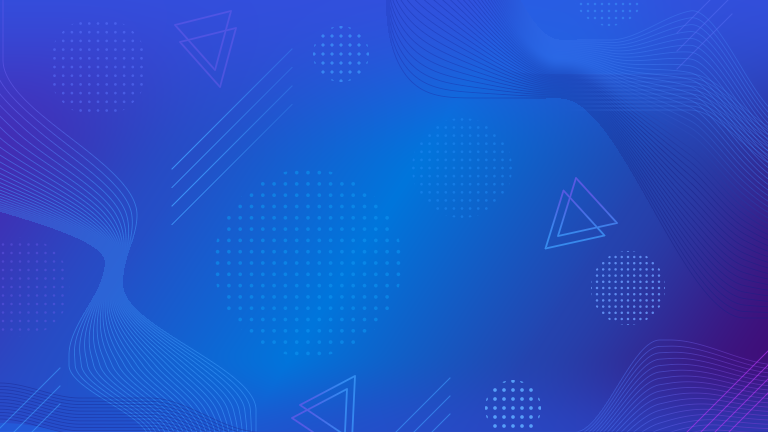
Write a Shadertoy shader that draws this background.

```glsl
// Blue and violet gradient with line ribbons, dotted discs, triangles and slanted strokes.

// The canvas is 4.32 units high, with y running down from the top edge.
const float HEIGHT = 4.32;

float pixelSize() { return HEIGHT / iResolution.y; }

float cover(float dist) { return clamp(0.5 - dist / pixelSize(), 0.0, 1.0); }

float segment(vec2 p, vec2 a, vec2 b) {
    vec2 ab = b - a;
    return length(p - a - ab * clamp(dot(p - a, ab) / dot(ab, ab), 0.0, 1.0));
}

float triangle(vec2 p, vec2 a, vec2 b, vec2 c) {
    return cover(min(segment(p, a, b), min(segment(p, b, c), segment(p, c, a))) - 0.009);
}

// Pair of equal triangles, the second one shifted
float trianglePair(vec2 p, vec2 a, vec2 b, vec2 c, vec2 shift) {
    return max(triangle(p, a, b, c), triangle(p - shift, a, b, c));
}

// Grid of dots cut off by a disc
float dots(vec2 p, vec2 center, float radius, float gap, float dotRadius) {
    vec2 q = p - center;
    return cover(length(q - round(q / gap) * gap) - dotRadius) * cover(length(q) - radius);
}

// Parallel strokes rising to the right, stacked downwards
float strokes(vec2 p, vec2 low, float len, float gap, int count) {
    float sum = 0.0;
    for (int i = 0; i < count; i++) {
        vec2 start = low + vec2(0.0, gap * float(i));
        sum = max(sum, cover(segment(p, start, start + vec2(len, -len)) - 0.005));
    }
    return sum;
}

// Lines spread evenly between two bounding curves
float ribbon(float v, float lo, float hi, float count) {
    float u = (v - lo) / (hi - lo) * count;
    float slope = max(length(vec2(dFdx(u), dFdy(u))) / pixelSize(), 0.001);
    float line = cover(abs(fract(u + 0.5) - 0.5) / slope - 0.004);
    line = mix(line, 0.5, smoothstep(0.3, 0.7, slope * pixelSize()));
    return line * step(-0.3, u) * step(u, count + 0.3);
}

// Steep start that levels off at one
float shoulder(float x, float start, float span) {
    float t = 1.0 - clamp((x - start) / span, 0.0, 1.0);
    return sqrt(1.0 - t * t * t * t);
}

vec3 backdrop(vec2 p) {
    float t = dot(p - vec2(4.0, 1.9), vec2(0.84, 0.546));
    vec3 azure = vec3(0.0, 0.46, 0.86);
    vec3 left = mix(azure, vec3(0.14, 0.31, 0.78), clamp(-t / 1.9, 0.0, 1.0));
    left = mix(left, vec3(0.27, 0.16, 0.69), smoothstep(1.7, 3.9, -t));
    vec3 right = mix(azure, vec3(0.14, 0.27, 0.69), clamp(t / 2.0, 0.0, 1.0));
    right = mix(right, vec3(0.25, 0.05, 0.47), smoothstep(1.8, 4.2, t));
    vec3 col = t < 0.0 ? left : right;
    col = mix(col, vec3(0.20, 0.31, 0.87), 0.95 * (1.0 - smoothstep(-0.2, 1.75, p.y)));
    return mix(col, vec3(0.16, 0.29, 0.80), 0.7 * smoothstep(3.5, 4.4, p.y));
}

void mainImage(out vec4 fragColor, in vec2 fragCoord) {
    vec2 p = vec2(fragCoord.x, iResolution.y - fragCoord.y) * pixelSize();
    float x = p.x, y = p.y;
    vec3 col = backdrop(p);
    vec3 sky = vec3(0.25, 0.62, 1.0), violet = vec3(0.42, 0.36, 0.93), navy = vec3(0.09, 0.12, 0.52);

    // Left ribbon, pinched in the middle
    float inner = 1.05 - 3.2 * (1.0 - smoothstep(1.3, 2.62, y)) - 0.36 * smoothstep(2.62, 3.55, y) + 0.8 * smoothstep(3.65, 4.4, y);
    float outer = 0.03 + 1.34 * smoothstep(0.6, 2.15, y) - 0.14 * smoothstep(2.15, 2.8, y) + 1.33 * smoothstep(2.85, 4.1, y);
    col = mix(col, mix(violet, sky, smoothstep(0.6, 2.2, y)), 0.55 * ribbon(x, inner, outer, 24.0));

    // Upper right ribbon with a soft fill, and its dense fold
    float top = 0.4 - 3.0 * (1.0 - smoothstep(3.86, 5.6, x)) - 0.3 * smoothstep(6.1, 7.0, x) + 1.1 * smoothstep(6.9, 7.9, x);
    float base = 0.98 * shoulder(x, 3.86, 1.0) + 2.2 * smoothstep(5.6, 7.45, x);
    float depth = (y - top) / (base - top);
    float foldTop = 0.74 * shoulder(x, 4.65, 1.0) + 0.6 * smoothstep(6.9, 7.9, x);
    float fill = cover(y - foldTop) * smoothstep(4.65, 5.3, x) * (1.0 - smoothstep(5.6, 7.2, x));
    col = mix(col, vec3(0.13, 0.41, 0.91), 0.5 * fill);
    vec3 tint = mix(vec3(0.25, 0.48, 0.95), navy, smoothstep(0.3, 0.65, depth));
    tint = mix(vec3(0.10, 0.20, 0.68), tint, smoothstep(4.8, 5.6, x));
    col = mix(col, tint, 0.5 * step(3.86, x) * ribbon(y, top, base, 38.0));
    float fold = ribbon(y, foldTop, foldTop + 0.36, 9.0) * smoothstep(5.6, 6.2, x);
    col = mix(col, vec3(0.25, 0.5, 0.95), 0.4 * fold);

    // Lower right dome
    float dome = 4.32 - 0.92 * smoothstep(5.75, 6.6, x) + 0.25 * smoothstep(6.7, 7.8, x);
    float domeBase = 4.9 - 0.4 * smoothstep(5.9, 7.2, x);
    col = mix(col, mix(vec3(0.3, 0.47, 0.97), vec3(0.48, 0.24, 0.82), smoothstep(6.0, 7.6, x)), 0.5 * ribbon(y, dome, domeBase, 20.0));

    // Lower left wave and corner mound
    float wave = 3.83 + 0.15 * smoothstep(0.0, 0.8, x) + 0.34 * smoothstep(1.5, 2.6, x);
    col = mix(col, navy, 0.4 * ribbon(y, wave, wave + 0.36, 11.0));
    col = mix(col, vec3(0.12, 0.4, 0.9), 0.5 * cover(4.23 + 0.25 * x * x - y));

    // Dotted discs
    col = mix(col, vec3(0.36, 0.46, 1.0), 0.5 * dots(p, vec2(0.98, 0.67), 0.5, 0.087, 0.013));
    col = mix(col, sky, 0.65 * dots(p, vec2(3.41, 0.54), 0.28, 0.09, 0.016));
    col = mix(col, vec3(0.05, 0.58, 0.94), 0.6 * dots(p, vec2(3.08, 2.63), 0.94, 0.113, 0.018));
    col = mix(col, vec3(0.12, 0.53, 0.95), 0.55 * dots(p, vec2(4.62, 1.68), 0.5, 0.081, 0.013));
    col = mix(col, vec3(0.42, 0.62, 1.0), 0.8 * dots(p, vec2(6.28, 2.88), 0.37, 0.062, 0.012));
    col = mix(col, vec3(0.36, 0.66, 1.0), 0.9 * dots(p, vec2(5.13, 4.08), 0.28, 0.09, 0.018));
    col = mix(col, violet, 0.4 * dots(p, vec2(0.2, 2.87), 0.5, 0.085, 0.012));
    col = mix(col, sky, 0.45 * dots(p, vec2(6.09, -0.1), 0.36, 0.07, 0.012));

    // Triangles
    col = mix(col, violet, 0.5 * trianglePair(p, vec2(1.75, 0.25), vec2(2.31, 0.11), vec2(2.15, 0.7), vec2(0.05, 0.17)));
    col = mix(col, mix(violet, sky, smoothstep(1.9, 2.4, y)), 0.75 * trianglePair(p, vec2(5.76, 1.78), vec2(6.17, 2.23), vec2(5.58, 2.36), vec2(-0.125, 0.125)));
    col = mix(col, mix(violet, sky, smoothstep(3.0, 3.5, x)), 0.7 * trianglePair(p, vec2(3.55, 3.76), vec2(3.0, 4.05), vec2(3.52, 4.4), vec2(-0.08, 0.13)));

    // Slanted strokes
    col = mix(col, sky, mix(0.8, 0.3, smoothstep(1.8, 2.9, x)) * strokes(p, vec2(1.72, 1.69), 1.2, 0.185, 4));
    col = mix(col, sky, 0.55 * strokes(p, vec2(3.9, 4.38), 0.6, 0.18, 3));
    col = mix(col, sky, 0.55 * strokes(p, vec2(0.0, 4.28), 0.6, 0.18, 3));
    col = mix(col, vec3(0.33, 0.42, 0.95), 0.5 * strokes(p, vec2(6.77, 0.33), 0.55, 0.18, 3));
    col = mix(col, vec3(0.7, 0.2, 0.95), 0.6 * strokes(p, vec2(6.87, 4.32), 0.85, 0.14, 4));

    fragColor = vec4(col, 1.0);
}
```
